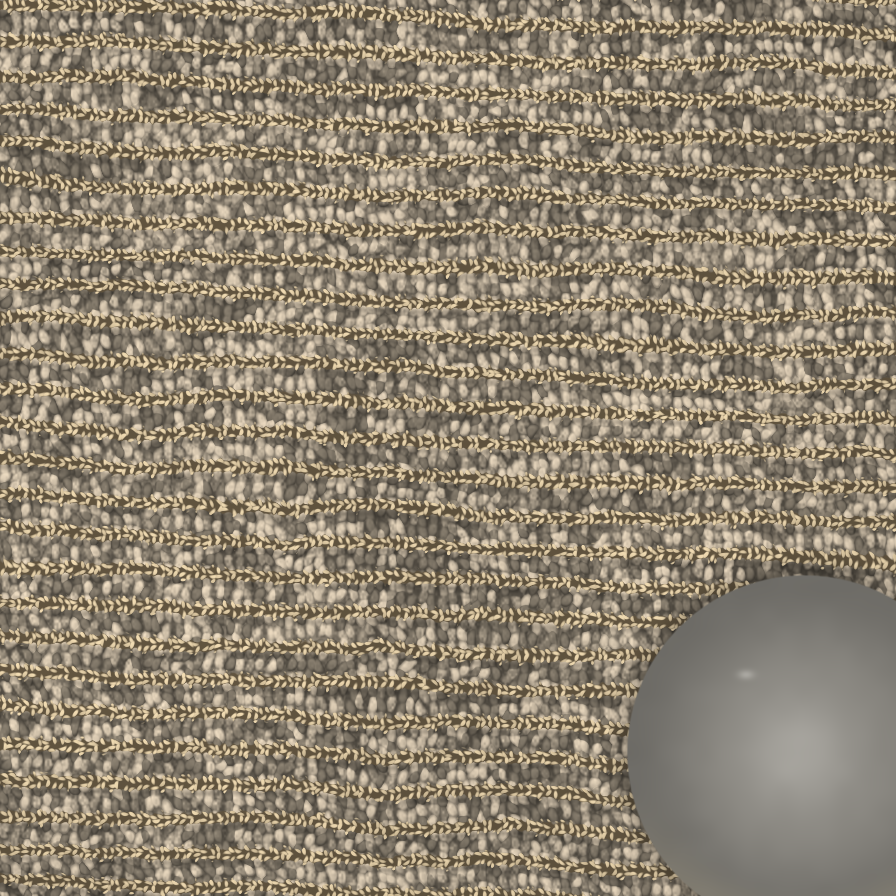
Give the GLSL for this texture, as a WebGL 1 fragment shader.

```glsl
precision highp float;
// Ribbed loop-pile carpet of grey and beige wool with thin cords, and a matte grey ball in the corner.
uniform vec2 u_resolution;

vec2 hash2(vec2 p) {
  vec3 q = fract(p.xyx * vec3(0.1031, 0.1030, 0.0973));
  q += dot(q, q.yzx + 33.33);
  return fract((q.xx + q.yz) * q.zy);
}

float noise(vec2 p) {
  vec2 i = floor(p), f = fract(p);
  f = f * f * (3.0 - 2.0 * f);
  float low = mix(hash2(i).x, hash2(i + vec2(1, 0)).x, f.x);
  float high = mix(hash2(i + vec2(0, 1)).x, hash2(i + vec2(1, 1)).x, f.x);
  return mix(low, high, f.y);
}

// Overlapping bent yarn loops, one per cell: x = height, y = tone, z = side facing the light.
// The lean flips between the two strands of a cord, which sit in cells 1 and 2 of every 5.
vec3 yarnLoops(vec2 p, vec2 size, float lean) {
  float total = 1.0;
  vec2 blend = vec2(0.4, 0.0);
  for (int j = -1; j <= 1; j++) {
    for (int i = -1; i <= 1; i++) {
      vec2 cell = floor(p) + vec2(i, j);
      vec2 place = hash2(cell), look = hash2(cell + 71.3);
      vec2 d = p - cell - 0.5 - (place - 0.5) * 0.65;
      float strand = mod(cell.y, 5.0) < 1.5 ? 1.0 : -1.0;
      float angle = lean * strand + (look.x - 0.5) * 1.5;
      float c = cos(angle), s = sin(angle);
      d = vec2(c * d.x - s * d.y, s * d.x + c * d.y);
      d.x += (place.x - 0.5) * 1.2 * d.y * d.y;
      d /= size;
      float height = (1.0 - dot(d, d)) * (0.75 + 0.25 * place.y);
      float weight = exp2(11.0 * height);
      total += weight;
      blend += weight * vec2(look.y, d.y - 0.6 * d.x);
    }
  }
  return vec3(log2(total) / 11.0, blend / total);
}

vec3 carpet(vec2 uv) {
  // Slightly sloping, wavering rows
  float waver = noise(uv * vec2(7.0, 12.0)) - 0.5 + 0.4 * (noise(uv * vec2(28.0, 25.0)) - 0.5);
  float v = (uv.y + 0.036 * uv.x) * 25.5 + 0.3 * waver;
  float fromCord = fract(v) - 0.4;

  // Plump wool, mixed grey and beige
  vec3 wool = yarnLoops(vec2(uv.x * 88.0, v * 3.0), vec2(0.48, 0.72), 0.25);
  float fibre = noise(uv * vec2(390.0, 300.0)) - 0.5;
  float patches = noise(vec2(uv.x * 16.0, v * 0.9)) - 0.5;
  float tone = smoothstep(0.2, 0.8, wool.y + 0.4 * patches + 0.2 * fibre);
  vec3 woolColor = mix(vec3(0.48, 0.445, 0.39), vec3(0.81, 0.75, 0.66), tone);
  woolColor *= mix(0.68, 1.04, smoothstep(0.0, 0.75, wool.x)) + 0.11 * wool.z + 0.12 * fibre;
  woolColor *= 1.0 - 0.2 * smoothstep(0.16, 0.0, abs(fromCord + 0.25));

  // Thin braided cord, paler and yellower, with dark gaps
  vec3 cord = yarnLoops(vec2(uv.x * 125.0, v * 5.0), vec2(0.34, 0.7), 0.75);
  float lit = smoothstep(0.05, 0.8, cord.x) + 0.12 * cord.z + 0.25 * (cord.y - 0.5);
  vec3 cordColor = mix(vec3(0.37, 0.32, 0.24), vec3(0.87, 0.79, 0.64), clamp(lit, 0.0, 1.1));

  float halfWidth = 0.19 + 0.1 * (cord.x - wool.x);
  float cordMask = 1.0 - smoothstep(halfWidth - 0.03, halfWidth + 0.03, abs(fromCord));
  return mix(woolColor, cordColor, cordMask) * (0.96 + 0.08 * noise(uv * 4.0));
}

vec3 ball(vec2 q) {
  float r = length(q);
  vec3 color = vec3(0.525, 0.515, 0.49) * mix(1.0, 0.82, smoothstep(0.45, 1.0, r));
  color += 0.13 * exp(-9.0 * dot(q + vec2(0.04, 0.0), q + vec2(0.04, 0.0)));
  // Warm light bounced off the carpet, and a small glint
  color += vec3(0.07, 0.06, 0.035) * smoothstep(0.75, 1.0, r) * smoothstep(0.1, 0.9, -q.y);
  vec2 glint = (q - vec2(-0.33, 0.44)) * vec2(22.0, 38.0);
  color += 0.14 * exp(-dot(glint, glint));
  return color + 0.012 * (noise(q * 9.0) - 0.5);
}

void main() {
  vec2 uv = gl_FragCoord.xy / u_resolution.y;
  vec2 q = (uv - vec2(0.898, 0.16)) / 0.198;
  float r = length(q);
  vec3 color = carpet(uv);
  // Soft contact shadow under the ball
  color *= 1.0 - 0.22 * smoothstep(1.14, 0.98, r);
  color = mix(color, ball(q), 1.0 - smoothstep(0.992, 1.006, r));
  gl_FragColor = vec4(color, 1.0);
}
```
